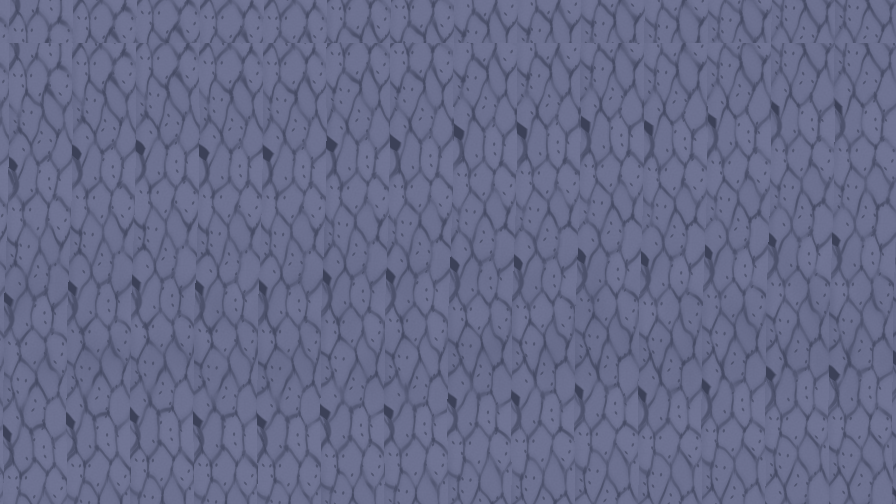
Reproduce this texture procedurally as a WebGL 1 fragment shader.

```glsl
precision highp float;
uniform vec2 u_resolution;

const vec2 TILE = vec2(0.126, 0.266);   // strip width and repeat height
const vec2 GRID = vec2(2.7, 4.0);       // cells per tile; rows stay even
const vec3 BODY = vec3(0.432, 0.450, 0.573);
const vec3 SHADE = vec3(0.368, 0.388, 0.505);
const vec3 CREVICE = vec3(0.235, 0.255, 0.345);

vec2 hash2(vec2 p) {
  vec2 q = vec2(dot(p, vec2(127.1, 311.7)), dot(p, vec2(269.5, 183.3)));
  return fract(sin(q) * 43758.545);
}

float corner(vec2 cell, vec2 f, vec2 offset) {
  return dot(hash2(cell + offset) * 2.0 - 1.0, f - offset);
}

float gradientNoise(vec2 p) {
  vec2 i = floor(p), f = p - i;
  vec2 w = f * f * f * (f * (f * 6.0 - 15.0) + 10.0);
  float low = mix(corner(i, f, vec2(0.0)), corner(i, f, vec2(1.0, 0.0)), w.x);
  float high = mix(corner(i, f, vec2(0.0, 1.0)), corner(i, f, vec2(1.0)), w.x);
  return mix(low, high, w.y);
}

vec2 noise2(vec2 p) {
  return vec2(gradientNoise(p), gradientNoise(p + 31.0));
}

// Three nearest distances and the tone of the nearest cell; rows wrap.
// Alternate rows shift sideways so the tall cells interlock with pointed ends.
vec4 scaleCells(vec2 q, float rows) {
  vec2 base = floor(q);
  vec3 d = vec3(9.0);
  float tone = 0.0;
  for (int x = -1; x <= 1; x++) {
    for (int y = -2; y <= 2; y++) {
      vec2 id = base + vec2(float(x), float(y));
      vec2 rnd = hash2(vec2(id.x, mod(id.y, rows)) + 17.0);
      vec2 center = id + 0.5 + (rnd - 0.5) * vec2(0.38, 0.55);
      center.x += 0.5 * mod(id.y, 2.0) - 0.25;
      float r = length((q - center) * vec2(1.0, 0.68));
      if (r < d.x) {
        d = vec3(r, d.xy);
        tone = rnd.x;
      } else if (r < d.y) {
        d = vec3(d.x, r, d.y);
      } else {
        d.z = min(d.z, r);
      }
    }
  }
  return vec4(d, tone);
}

// Short slanted flecks on a wrapped grid.
float pits(vec2 t, vec2 count, float density, float soft) {
  vec2 g = t * count, id = floor(g);
  vec2 rnd = hash2(mod(id, count) + 51.0);
  vec2 d = (g - id - 0.3 - 0.4 * rnd) / count * TILE;
  d.x += d.y * (rnd.x - 0.5) * 1.4;
  float reach = length(d * vec2(1.0, 0.65));
  float present = step(fract(rnd.x * 7.3 + rnd.y * 3.1), density);
  return present * (1.0 - smoothstep(0.0010, 0.0024 + soft, reach));
}

// Ragged wedge at the strip edge with a winding crack below it.
float hollow(vec2 t, float rough) {
  float y = t.y - floor(t.y + 0.5);
  vec2 d = abs(vec2(t.x - 0.05 + y * 0.9, y)) / vec2(0.10, 0.075);
  float wedge = 1.0 - smoothstep(0.6, 1.15, d.x + d.y + rough);
  float bend = abs(t.x - 0.07 - 0.10 * sin(y * 14.0) * y * 5.0);
  float span = smoothstep(-0.32, -0.2, y) * (1.0 - smoothstep(-0.04, 0.02, y));
  return max(wedge, 0.6 * span * (1.0 - smoothstep(0.015, 0.055, bend)));
}

void main() {
  vec2 p = gl_FragCoord.xy / u_resolution.y;
  float pixel = 1.0 / u_resolution.y;

  // Strips lean left towards the bottom and drift upwards to the right.
  float lean = 0.012 * (1.0 - smoothstep(0.2, 0.75, p.y));
  float wobble = 0.004 * gradientNoise(vec2(p.y * 7.0, 3.5));
  float u = (p.x - 0.0185 + lean + wobble) / TILE.x;
  float strip = floor(u);
  float jitter = (hash2(vec2(strip, 4.0)).x - 0.5) * 0.035;
  float topBand = step(0.914, p.y);
  float rise = 0.676 + 0.009 * strip + jitter + 0.09 * topBand;
  vec2 t = vec2(u - strip, (p.y - rise) / TILE.y);

  // Cells bend slightly from strip to strip, with winding outlines.
  vec2 q = t * GRID;
  q += 0.22 * noise2(q * 0.6 + strip * 0.14) + 0.16 * noise2(q * 1.7 + 9.0);
  vec4 cell = scaleCells(q, GRID.y);
  float gap = cell.y - cell.x;
  float junction = cell.z - cell.x;

  // Thin seams that fade in places, widening where three cells meet.
  float wear = gradientNoise(q * 1.6 + strip * 0.1);
  float soft = pixel * 22.0;
  float seam = 1.0 - smoothstep(0.02, 0.08 + soft, gap);
  seam *= clamp(0.65 + 1.3 * wear, 0.2, 1.0);
  float knot = 1.0 - smoothstep(0.06, 0.18 + soft * 0.5, junction);
  knot *= clamp(0.8 + 1.2 * wear, 0.3, 1.0);
  float hole = hollow(t, wear);
  float fleck = pits(t, vec2(7.0, 14.0), 0.34, pixel * 0.5);

  // Soft relief, strip edges and the darker folds lower down.
  float rim = 1.0 - smoothstep(0.0, 0.34, gap);
  float edge = 1.0 - smoothstep(0.0, 0.13, t.x);
  edge *= clamp(0.45 + gradientNoise(vec2(strip * 3.7, p.y * 9.0)), 0.0, 1.0);
  float foldBand = smoothstep(0.14, 0.3, p.y) * (1.0 - smoothstep(0.42, 0.56, p.y));
  float fold = foldBand * clamp(0.3 + gradientNoise(vec2(u * 2.0, p.y * 12.0)), 0.0, 1.0);
  float grain = gradientNoise(t * TILE * 230.0);
  float shade = 0.42 * rim + 0.55 * edge + 0.5 * fold + 0.28 * (cell.w - 0.4) + 0.22 * grain;

  vec3 color = mix(BODY, SHADE, clamp(shade, -0.25, 1.0));
  float dark = max(max(seam * 0.62, knot * 0.75), max(fleck * 0.6, hole));
  color = mix(color, CREVICE, dark);
  gl_FragColor = vec4(color, 1.0);
}
```
